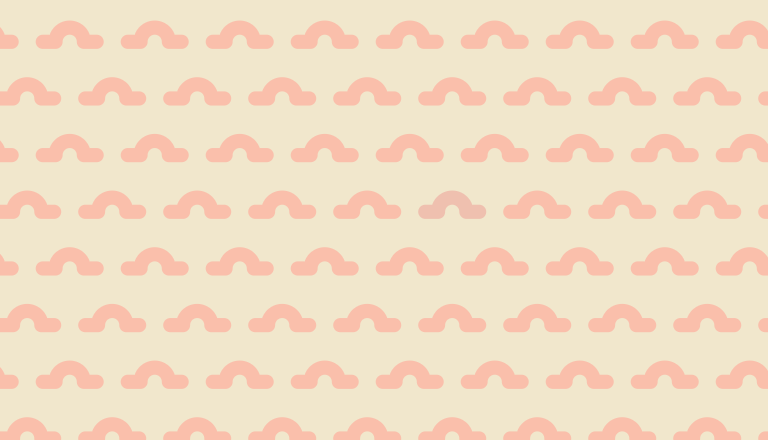
Write a WebGL 1 fragment shader that draws this pattern.

```glsl
precision highp float;

uniform vec2 u_resolution;

#define UNITS_ACROSS 542.1
#define PITCH vec2(60.0, 40.0)
#define FIRST_CENTER vec2(49.2, 29.5)
#define ARCH_RADIUS 10.0
#define FOOT_END 19.0
#define HALF_STROKE 5.0
#define FADED_CELL vec2(4.0, 3.0)
#define CREAM vec3(0.945, 0.906, 0.800)
#define PINK vec3(0.980, 0.749, 0.671)
#define FADED_PINK vec3(0.937, 0.753, 0.686)

// Signed distance to a half-ring arch standing on two round-capped feet
float archDistance(vec2 p) {
  p.x = abs(p.x);
  float footX = p.x - clamp(p.x, ARCH_RADIUS, FOOT_END);
  float foot = length(vec2(footX, p.y));
  float arch = p.y > 0.0 ? abs(length(p) - ARCH_RADIUS) : foot;
  return min(foot, arch) - HALF_STROKE;
}

void main() {
  float unitsPerPixel = UNITS_ACROSS / u_resolution.x;
  vec2 fromTopLeft = vec2(gl_FragCoord.x, u_resolution.y - gl_FragCoord.y);
  vec2 grid = (fromTopLeft * unitsPerPixel - FIRST_CENTER) / PITCH;

  // Brick layout: every second row moves by half a pitch
  float row = floor(grid.y + 0.5);
  grid.x -= 0.5 * mod(row, 2.0);
  vec2 cell = vec2(floor(grid.x + 0.5), row);
  vec2 local = (grid - cell) * PITCH;
  local.y = -local.y;

  // One cell carries a duller tint
  vec2 offset = abs(cell - FADED_CELL);
  float faded = 1.0 - step(0.5, max(offset.x, offset.y));
  vec3 ink = mix(PINK, FADED_PINK, faded);

  float coverage = clamp(0.5 - archDistance(local) / unitsPerPixel, 0.0, 1.0);
  gl_FragColor = vec4(mix(CREAM, ink, coverage), 1.0);
}
```
